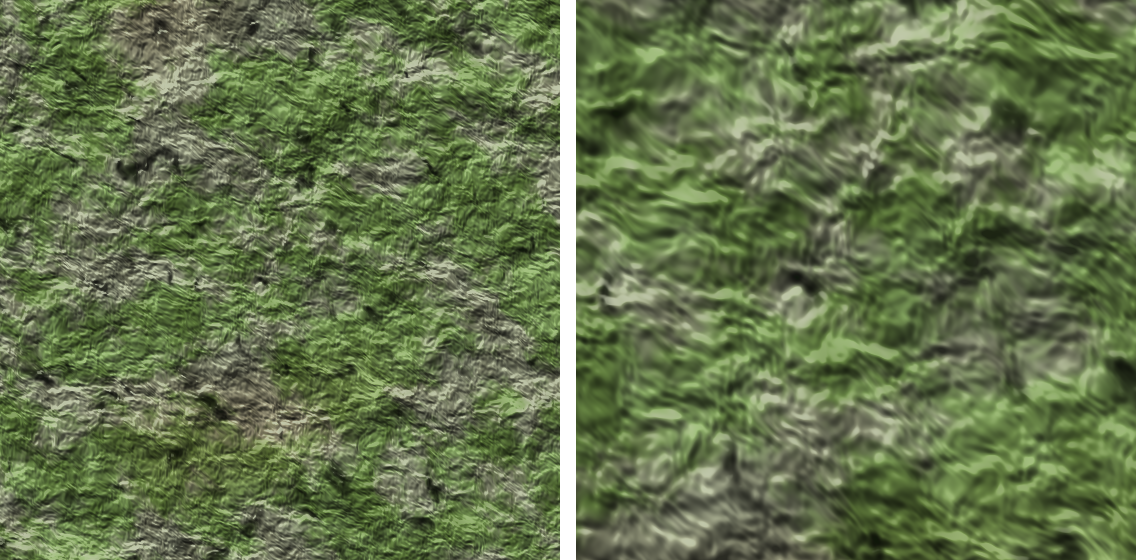
Left: the whole. Right: its middle third, enlarged.
Reproduce this texture procedurally as a Shadertoy shader.

```glsl
vec2 hash2(vec2 p) {
    vec3 q = fract(vec3(p.xyx) * vec3(0.1031, 0.1030, 0.0973));
    q += dot(q, q.yzx + 33.33);
    return fract((q.xx + q.yz) * q.zy) * 2.0 - 1.0;
}

// Gradient noise, centred on zero
float noise(vec2 p) {
    vec2 i = floor(p), f = p - i;
    vec2 u = f * f * f * (f * (f * 6.0 - 15.0) + 10.0);
    vec2 e = vec2(1, 0);
    float low = mix(dot(hash2(i), f), dot(hash2(i + e), f - e), u.x);
    float high = mix(dot(hash2(i + e.yx), f - e.yx), dot(hash2(i + 1.0), f - 1.0), u.x);
    return mix(low, high, u.y);
}

// Coordinates along and across a direction, stretched along it
vec2 grain(vec2 p, float angle, float stretch) {
    float c = cos(angle), s = sin(angle);
    return vec2((c * p.x + s * p.y) / stretch, c * p.y - s * p.x);
}

// Layered noise whose octaves fan out around a falling slope
float layers(vec2 p, float frequency, float gain) {
    float sum = 0.0, amplitude = 0.5;
    for (int i = 0; i < 6; i++) {
        float angle = -0.45 + 0.4 * sin(float(i) * 2.3);
        sum += amplitude * noise(grain(p, angle, 1.55) * frequency + float(i) * 17.3 + 40.0);
        frequency *= 2.0;
        amplitude *= gain;
    }
    return sum;
}

vec2 warp(vec2 p) {
    return p + 0.025 * vec2(noise(p * 6.0 + 11.0), noise(p * 6.0 + 57.0))
             + 0.012 * vec2(noise(p * 23.0 + 23.0), noise(p * 23.0 + 71.0))
             + 0.004 * vec2(noise(p * 61.0 + 37.0), noise(p * 61.0 + 83.0));
}

float height(vec2 p) {
    return layers(warp(p), 6.5, 0.62);
}

void mainImage(out vec4 fragColor, in vec2 fragCoord) {
    vec2 p = fragCoord / iResolution.y;
    vec2 bent = warp(p);

    // Relief lit from the upper left
    float relief = height(p);
    float slope = 12.0 * (relief - height(p + 0.004 * vec2(-0.45, 0.89)));

    // Broken moss patches over bare stone
    float patches = layers(bent + 5.0, 6.5, 0.66);
    float moss = smoothstep(-0.13, 0.11, patches + 0.03);
    float tint = smoothstep(-0.4, 0.4, 0.7 * noise(bent * 13.0 + 90.0) + 0.7 * noise(bent * 40.0));
    vec3 stone = mix(vec3(0.40, 0.41, 0.33), vec3(0.51, 0.53, 0.44), tint);
    vec3 green = mix(vec3(0.29, 0.38, 0.18), vec3(0.40, 0.50, 0.29), tint);
    vec3 color = mix(stone, green, moss);

    // Slightly brown, damp areas
    float damp = smoothstep(0.1, 0.5, noise(p * 2.3 + 31.0));
    color = mix(color, color * vec3(1.03, 0.95, 0.93), damp);

    // Light and shade, deeper on the shaded side
    color *= exp(clamp(slope * (slope < 0.0 ? 1.25 : 0.9), -1.1, 0.4));

    // Short dark clefts, mostly falling to the right
    float cleft = abs(noise(grain(bent, -0.8, 2.0) * 24.0 + 8.0));
    float broken = smoothstep(0.08, 0.38, noise(bent * 19.0 + 63.0));
    color *= 1.0 - 0.65 * broken * (1.0 - smoothstep(0.02, 0.13, cleft));

    // Pale chips where the stone catches the light
    float chips = smoothstep(0.2, 0.6, slope) * mix(0.8, 0.3, moss);
    color = mix(color, vec3(0.76, 0.79, 0.68), chips);

    fragColor = vec4(clamp(color, vec3(0.06, 0.09, 0.03), vec3(0.95)), 1.0);
}
```
